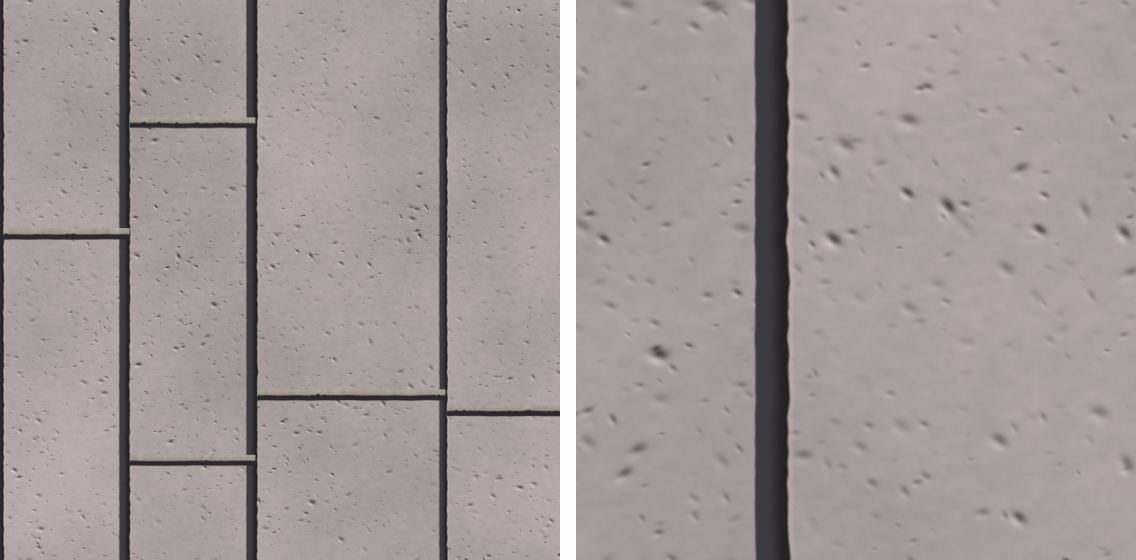
Left, the full canvas; right, a detail of the centre.
Write a WebGL 1 fragment shader that draws this texture.

```glsl
precision highp float;
// Pitted grey-mauve stone slabs in four staggered columns with dark recessed joints.
uniform vec2 u_resolution;

const vec3 STONE_DARK = vec3(0.59, 0.55, 0.55);
const vec3 STONE_LIGHT = vec3(0.735, 0.685, 0.685);
const vec3 JOINT_BLUE = vec3(0.24, 0.23, 0.26);
const vec3 JOINT_BLACK = vec3(0.14, 0.13, 0.145);
const vec3 BEVEL = vec3(0.61, 0.57, 0.53);

// One entry per column: left joint, slab face, end of bevel, heights of beds.
const vec4 JOINT_START = vec4(-0.010, 0.2130, 0.4400, 0.7845);
const vec4 FACE_START = vec4(0.0065, 0.2318, 0.4596, 0.7985);
const vec4 BEVEL_END = vec4(0.2310, 0.4560, 0.7950, 1.0100);
const vec4 UPPER_BED = vec4(0.5775, 0.7760, 0.2900, 0.2620);
const vec4 LOWER_BED = vec4(0.5775, 0.1730, 0.2900, 0.2620);

float hash(vec2 p) {
  vec3 q = fract(p.xyx * 0.1031);
  q += dot(q, q.yzx + 33.33);
  return fract((q.x + q.y) * q.z);
}

float cornerSlope(vec2 cell, vec2 offset, vec2 period) {
  float angle = 6.2832 * hash(mod(cell, period) + 17.0);
  return dot(vec2(cos(angle), sin(angle)), offset);
}

// Gradient noise that tiles over the unit square for whole frequencies.
float noise(vec2 p, vec2 freq) {
  vec2 c = floor(p * freq);
  vec2 f = fract(p * freq);
  vec2 u = f * f * f * (f * (f * 6.0 - 15.0) + 10.0);
  vec2 e = vec2(1.0, 0.0);
  float low = mix(cornerSlope(c, f, freq), cornerSlope(c + e, f - e, freq), u.x);
  float high = mix(cornerSlope(c + e.yx, f - e.yx, freq), cornerSlope(c + 1.0, f - 1.0, freq), u.x);
  return mix(low, high, u.y);
}

float mottling(vec2 p) {
  float sum = 0.0;
  float amplitude = 0.5;
  float freq = 3.0;
  for (int i = 0; i < 5; i++) {
    sum += amplitude * noise(p, vec2(freq));
    freq *= 2.0;
    amplitude *= 0.6;
  }
  return sum;
}

// Scattered oval pits: a dark hollow with a lit rim at its lower left.
float pits(vec2 p, float freq, float seed) {
  vec2 q = p * freq;
  float shade = 0.0;
  for (int y = -1; y <= 1; y++) {
    for (int x = -1; x <= 1; x++) {
      vec2 cell = floor(q) + vec2(float(x), float(y));
      vec2 id = mod(cell, freq) + seed;
      vec2 d = q - cell - vec2(hash(id), hash(id + 31.7));
      float tilt = 1.6 * hash(id + 71.3) - 1.1;
      float size = mix(0.09, 0.20, hash(id + 113.9));
      float depth = pow(hash(id + 157.1), 5.0);
      vec2 stretch = vec2(0.75, 1.35) / size;
      mat2 turn = mat2(cos(tilt), -sin(tilt), sin(tilt), cos(tilt));
      vec2 hollow = turn * d * stretch;
      vec2 rim = turn * (d + size * vec2(0.6, 0.9)) * stretch;
      shade += depth * (0.42 * exp(-dot(rim, rim)) - exp(-dot(hollow, hollow)));
    }
  }
  return shade;
}

float band(float x, float low, float high, float soft) {
  return smoothstep(low - soft, low + soft, x) * (1.0 - smoothstep(high - soft, high + soft, x));
}

vec3 stone(vec2 p, vec2 slab) {
  float tone = 0.52 + 0.75 * mottling(p) + 0.22 * (hash(slab + 5.0) - 0.5);
  float grain = noise(p, vec2(70.0, 110.0)) + 0.6 * noise(p, vec2(190.0, 230.0));
  float crowding = smoothstep(-0.4, 0.4, noise(p + 0.13, vec2(4.0)));
  float wear = pits(p, 46.0, 3.0) + 0.7 * pits(p, 74.0, 211.0);
  vec3 face = mix(STONE_DARK, STONE_LIGHT, tone + 0.16 * grain);
  return face + mix(0.16, 0.42, crowding) * wear;
}

// A worn bevel above a dark gap, running along the foot of a slab.
vec3 bed(vec3 color, vec2 p, vec2 span, float height, float aa) {
  float chip = noise(p, vec2(110.0, 6.0));
  float chipped = smoothstep(-0.15, 0.4, noise(p + 0.31, vec2(13.0, 5.0)));
  float along = band(p.x, span.x, span.y, aa);
  float y = p.y - height + 0.0012 * noise(p, vec2(28.0, 3.0));
  float bite = 0.004 + 0.009 * chipped * max(chip, 0.0);
  vec3 ledge = BEVEL + 0.06 * smoothstep(0.004, 0.014, y) + 0.06 * chip;
  color = mix(color, ledge, along * band(y, 0.003, 0.0145, aa));
  return mix(color, JOINT_BLACK + 0.03, along * band(y, -0.0045, bite, 1.4 * aa));
}

void main() {
  vec2 p = gl_FragCoord.xy / u_resolution;
  float aa = 0.8 / min(u_resolution.x, u_resolution.y);

  // Find the slab; the top and bottom of a column are one slab.
  vec2 slab = vec2(0.0);
  for (int i = 0; i < 4; i++) {
    float course = step(LOWER_BED[i], p.y) - step(UPPER_BED[i], p.y);
    slab = mix(slab, vec2(float(i), course), step(JOINT_START[i], p.x));
  }
  vec3 color = stone(p, slab);

  // Upright joints: a soft blue left wall and a ragged black right edge.
  float ragged = 0.0017 * noise(p, vec2(9.0, 85.0)) + 0.0013 * noise(p, vec2(7.0, 31.0));
  for (int i = 0; i < 4; i++) {
    float left = JOINT_START[i] + 0.4 * ragged;
    float right = FACE_START[i] + ragged;
    float depth = smoothstep(0.35, 0.9, (p.x - left) / (right - left));
    color += 0.04 * band(p.x, right, right + 0.003, 0.0015);
    color = mix(color, mix(JOINT_BLUE, JOINT_BLACK, depth), band(p.x, left, right, 0.0006 + aa));
  }

  // Bevels overlap the upright joint on their right.
  for (int i = 0; i < 4; i++) {
    vec2 span = vec2(FACE_START[i], BEVEL_END[i]);
    color = bed(color, p, span, UPPER_BED[i], aa);
    color = bed(color, p, span, LOWER_BED[i], aa);
  }
  gl_FragColor = vec4(clamp(color, 0.0, 1.0), 1.0);
}
```
